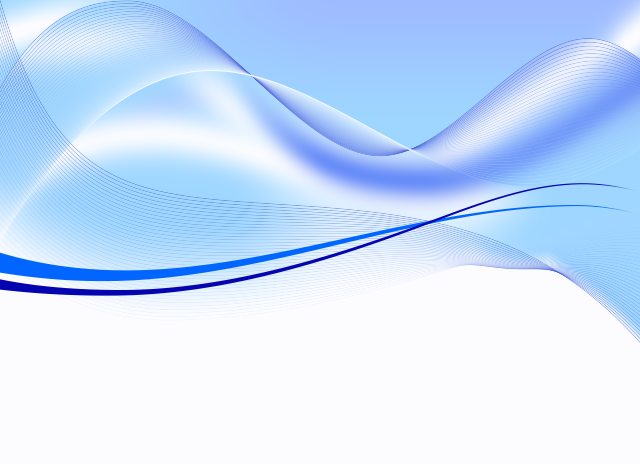
A Shadertoy shader for this background:

```glsl
const vec3 WHITE = vec3(0.99, 0.99, 1.0);
const vec3 CYAN = vec3(0.62, 0.84, 1.0);
const vec3 SHADE = vec3(0.38, 0.53, 0.97);
const vec3 INK = vec3(0.12, 0.25, 0.82);

// Cubic span from (x0, y0) to (x1, y1) with end slopes s0 and s1
float span(float x, float x0, float y0, float s0, float x1, float y1, float s1) {
    float w = x1 - x0;
    float t = clamp((x - x0) / w, 0.0, 1.0);
    float u = 1.0 - t;
    return mix(y0, y1, t * t * (3.0 - 2.0 * t)) + w * t * u * (s0 * u - s1 * t);
}

float crestCurve(float x) {
    if (x < 0.2) return span(x, 0.0, 0.81, 2.4, 0.2, 0.998, 0.0);
    if (x < 0.595) return span(x, 0.2, 0.998, 0.0, 0.595, 0.664, 0.0);
    if (x < 0.92) return span(x, 0.595, 0.664, 0.0, 0.92, 0.917, 0.0);
    return span(x, 0.92, 0.917, 0.0, 1.0, 0.872, -1.0);
}

float foldCurve(float x) {
    if (x < 0.33) return span(x, 0.0, 0.48, 2.3, 0.33, 0.848, 0.0);
    if (x < 0.83) return span(x, 0.33, 0.848, 0.0, 0.83, 0.597, 0.0);
    return span(x, 0.83, 0.597, 0.0, 1.0, 0.68, 0.8);
}

float veilTop(float x) {
    return 0.56 + 0.44 * exp(-11.0 * x) - 0.298 * pow(x, 5.2);
}

float veilBase(float x) {
    if (x < 0.26) return span(x, 0.0, 0.44, -1.0, 0.26, 0.31, 0.0);
    return span(x, 0.26, 0.31, 0.0, 1.0, 0.561, 0.48);
}

float brightCurve(float x) {
    if (x < 0.18) return span(x, 0.0, 0.434, -0.32, 0.18, 0.406, 0.0);
    if (x < 0.9) return span(x, 0.18, 0.406, 0.0, 0.9, 0.557, 0.0);
    return span(x, 0.9, 0.557, 0.0, 1.0, 0.537, -0.4);
}

float darkCurve(float x) {
    if (x < 0.18) return span(x, 0.0, 0.387, -0.22, 0.18, 0.369, 0.0);
    if (x < 0.638) return span(x, 0.18, 0.369, 0.0, 0.638, 0.504, 0.5);
    if (x < 0.91) return span(x, 0.638, 0.504, 0.5, 0.91, 0.604, 0.0);
    return span(x, 0.91, 0.604, 0.0, 1.0, 0.587, -0.35);
}

float glow(float d, float width) {
    return exp(-d * d / (width * width));
}

float stroke(float d, float halfWidth) {
    return clamp(0.5 + (halfWidth - abs(d)) * iResolution.y, 0.0, 1.0);
}

// Fine lines blended between two curves, each given as (height, slope)
vec3 fan(vec3 col, float y, vec2 a, vec2 b, float sag, vec3 pale, float paleAlpha) {
    for (int i = 0; i < 37; i++) {
        float t = float(i) / 36.0;
        vec2 line = mix(a, b, t);
        float slope = line.y * iResolution.y / iResolution.x;
        float d = (y - line.x + sag * 4.0 * t * (1.0 - t)) / sqrt(1.0 + slope * slope);
        float alpha = mix(0.62, paleAlpha, sqrt(t));
        col = mix(col, mix(INK, pale, t), alpha * stroke(d, 0.0004));
    }
    return col;
}

void mainImage(out vec4 fragColor, in vec2 fragCoord) {
    vec2 p = fragCoord / iResolution.xy;
    float x = p.x, y = p.y, e = 0.002;
    float crest = crestCurve(x), fold = foldCurve(x);
    float top = veilTop(x), base = veilBase(x);
    float high = max(crest, fold), low = min(crest, fold);
    float aboveWave = smoothstep(-0.003, 0.003, y - high);
    float belowWave = smoothstep(-0.003, 0.003, low - y);
    float right = smoothstep(0.6, 0.68, x);

    // Sky with soft corner lights
    vec3 sky = mix(CYAN, vec3(0.62, 0.73, 1.0), smoothstep(0.72, 1.02, y) * smoothstep(0.1, 0.55, x));
    sky = mix(sky, WHITE, glow(y - 0.92 - 0.4 * x, 0.05) * (1.0 - smoothstep(0.05, 0.25, x)));
    sky = mix(sky, WHITE, glow(y - 0.93 - 1.2 * (x - 1.0), 0.06) * smoothstep(0.9, 0.98, x));

    // Body of the wave: pale sweep under the fold
    float sweep = x < 0.24 ? span(x, 0.0, 0.56, 1.6, 0.24, 0.71, 0.0)
                           : span(x, 0.24, 0.71, 0.0, 0.7, 0.57, 0.0);
    vec3 body = mix(CYAN, WHITE, 0.6 * smoothstep(0.35, 0.55, x) * (1.0 - smoothstep(0.65, 0.85, x)));
    body = mix(body, vec3(0.66, 0.78, 1.0), 0.7 * glow(y - fold + 0.06, 0.04) * glow(x - 0.27, 0.1));
    body = mix(body, WHITE, 0.95 * glow(y - sweep, 0.05) * (1.0 - smoothstep(0.7, 0.87, x)));
    body = mix(body, WHITE, 0.8 * glow(y - 0.77 + 1.1 * (x - 0.36), 0.06) * glow(x - 0.36, 0.08));

    // Lobes enclosed by crest and fold
    float across = clamp((y - fold) / (crest - fold + (crest < fold ? -0.001 : 0.001)), 0.0, 1.0);
    vec3 lobe = mix(CYAN, vec3(0.58, 0.7, 0.98), across * smoothstep(0.15, 0.36, x));
    lobe = mix(lobe, WHITE, 0.8 * glow(y - 0.89 - 0.15 * x, 0.05) * (1.0 - smoothstep(0.12, 0.35, x)));
    lobe = mix(lobe, WHITE, 0.85 * glow(y - 0.66 - (x - 0.7), 0.055) * right);
    lobe = mix(lobe, WHITE, 0.6 * exp(-abs(y - fold) * 30.0) * (1.0 - right));
    vec3 col = mix(mix(lobe, body, belowWave), sky, aboveWave);

    // Deep shadow along the underside of the wave
    float shadow = x < 0.67 ? span(x, 0.36, 0.84, -2.0, 0.67, 0.61, 0.0)
                            : span(x, 0.67, 0.61, 0.0, 1.0, 0.82, 0.9);
    float depth = smoothstep(0.34, 0.52, x) * mix(0.95, 0.7, smoothstep(0.65, 0.8, x));
    col = mix(col, SHADE, depth * glow(y - shadow, 0.042) * (1.0 - aboveWave) * max(belowWave, right));

    // Fade to white below the veil
    float sag = 0.045 * glow(x - 0.8, 0.1);
    float edge = min(min(top, base), 0.5 * (top + base) - sag);
    float fade = mix(0.22, 0.04, smoothstep(0.5, 0.8, x));
    col = mix(WHITE, col, smoothstep(edge - 0.01, edge + fade, y));

    // Line meshes and the bright rim of the fold
    vec2 crestLine = vec2(crest, (crestCurve(x + e) - crest) / e);
    vec2 foldLine = vec2(fold, (foldCurve(x + e) - fold) / e);
    vec2 topLine = vec2(top, (veilTop(x + e) - top) / e);
    vec2 baseLine = vec2(base, (veilBase(x + e) - base) / e);
    col = fan(col, y, crestLine, foldLine, 0.0, WHITE, 0.25);
    float rim = smoothstep(0.1, 0.2, x) * (1.0 - smoothstep(0.6, 0.7, x));
    col = mix(col, WHITE, 0.8 * rim * stroke(y - fold, 0.0012));
    col = fan(col, y, topLine, baseLine, sag, vec3(0.8, 0.84, 1.0), 0.3);

    // Tapering ribbons
    float brightWidth = 0.0005 + 0.012 * pow(1.0 - x, 1.3) + 0.009 * exp(-9.0 * x);
    float darkWidth = 0.0006 + 0.006 * (1.0 - x) + 0.0045 * exp(-12.0 * x);
    float tip = 1.0 - smoothstep(0.93, 1.0, x);
    col = mix(col, vec3(0.0, 0.4, 1.0), tip * stroke(y - brightCurve(x), brightWidth));
    col = mix(col, vec3(0.02, 0.02, 0.69), tip * stroke(y - darkCurve(x), darkWidth));
    fragColor = vec4(col, 1.0);
}
```
